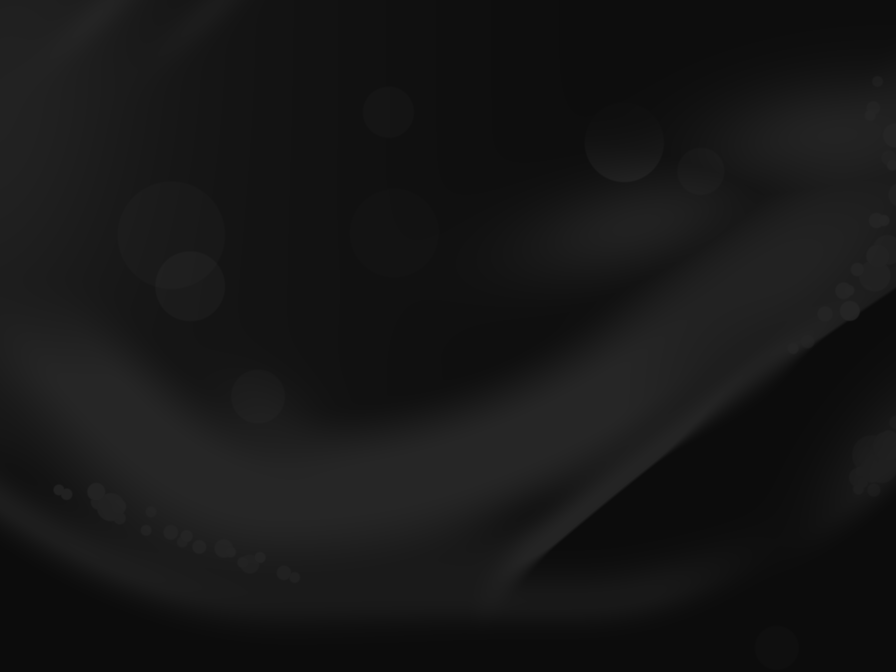
Reproduce this background procedurally as a WebGL 1 fragment shader.

```glsl
precision highp float;
uniform vec2 u_resolution;

float hash(float n) {
  return fract(sin(n * 12.9898) * 4375.85);
}

// Soft ellipse, turned by an angle
float glow(vec2 p, vec2 center, vec2 size, float angle) {
  vec2 d = p - center;
  float c = cos(angle), s = sin(angle);
  d = vec2(c * d.x + s * d.y, c * d.y - s * d.x) / size;
  return exp(-dot(d, d));
}

float disc(vec2 p, vec2 center, float radius) {
  float soft = 1.2 / u_resolution.y;
  return 1.0 - smoothstep(radius - soft, radius + soft, length(p - center));
}

// Bubbles of random size strewn along a quadratic curve
float bubbles(vec2 p, vec2 a, vec2 b, vec2 c, float spread, float seed) {
  float cover = 0.0;
  for (int i = 0; i < 20; i++) {
    float n = float(i) + seed;
    float t = float(i) / 19.0;
    vec2 center = mix(mix(a, b, t), mix(b, c, t), t);
    center += spread * (vec2(hash(n), hash(n + 31.7)) - 0.5);
    float size = 0.008 + 0.022 * pow(hash(n + 67.3), 2.0) * sin(3.14 * t);
    cover = max(cover, disc(p, center, size) * (0.5 + 0.5 * hash(n + 11.1)));
  }
  return cover;
}

void main() {
  vec2 p = gl_FragCoord.xy / u_resolution.y;
  p.x *= 1.33333 * u_resolution.y / u_resolution.x;

  // Dark backdrop, lighter toward the left
  float shade = mix(0.082, 0.05, smoothstep(0.1, 1.0, p.x));
  shade += 0.05 * glow(p, vec2(0.0, 0.83), vec2(0.2, 0.38), -0.2);
  shade += 0.03 * glow(p, vec2(0.16, 0.99), vec2(0.11, 0.025), 0.75);
  shade += 0.028 * glow(p, vec2(0.32, 0.99), vec2(0.11, 0.025), 0.75);

  // Clouds at the upper right
  float cloud = 0.085 * glow(p, vec2(1.23, 0.8), vec2(0.19, 0.085), 0.15);
  cloud = max(cloud, 0.08 * glow(p, vec2(0.95, 0.665), vec2(0.19, 0.075), 0.25));
  cloud = max(cloud, 0.075 * glow(p, vec2(1.16, 0.6), vec2(0.25, 0.11), 0.5));
  shade += cloud;

  // Hollow between the broad wave and the floor
  float leftRise = max(0.45 - p.x, 0.0);
  float rightRise = max(p.x - 0.85, 0.0);
  float floorLine = 0.085 + 0.75 * leftRise * leftRise + 0.95 * rightRise * rightRise;
  float aboveFloor = p.y - floorLine;
  float hollow = smoothstep(-0.04, 0.03, aboveFloor) * (1.0 - smoothstep(0.2, 0.4, p.y));
  shade = mix(shade, 0.102, hollow * smoothstep(0.0, 0.25, p.x));
  shade = mix(shade, 0.07, glow(p, vec2(0.03, 0.29), vec2(0.1, 0.035), -0.6));

  // Broad wave
  float side = p.x - 0.417;
  float bend = side < 0.0 ? 2.1 : 0.6;
  float slope = 2.0 * bend * side;
  float across = (p.y - 0.265 - bend * side * side) / sqrt(1.0 + slope * slope);
  float wave = 1.0 - smoothstep(0.025, 0.13, abs(across));
  wave *= 1.0 - smoothstep(0.42, 0.6, p.y) * (1.0 - smoothstep(0.3, 0.6, p.x));
  wave *= 1.0 - 0.6 * smoothstep(0.9, 1.15, p.x);
  shade = mix(shade, 0.15, wave);
  shade = mix(shade, 0.13, 0.6 * glow(p, vec2(0.4, 0.37), vec2(0.09, 0.06), -0.6));

  // Dark pocket, then the fold with its crisp lower edge
  shade = mix(shade, 0.06, 0.85 * glow(p, vec2(0.83, 0.24), vec2(0.12, 0.035), 0.3));
  float along = p.x - 0.73;
  float fold = (p.y - 0.106 - 0.88 * along + 0.18 * along * along) * 0.78;
  float ends = smoothstep(-0.04, 0.06, along);
  float blur = 0.003 + 0.025 * (1.0 - smoothstep(0.0, 0.1, along))
             + 0.03 * smoothstep(0.24, 0.4, along) * (1.0 - smoothstep(0.4, 0.5, along));
  float under = (1.0 - smoothstep(-blur, blur, fold)) * ends;
  float ray = exp(-pow((fold - 0.012) / 0.032, 2.0)) * ends;
  shade = mix(shade, 0.142, ray * (1.0 - 0.5 * smoothstep(0.4, 0.6, along)));
  float cavity = 0.046;
  cavity += 0.065 * glow(p, vec2(1.34, 0.32), vec2(0.17, 0.08), 0.9);
  cavity += 0.05 * exp(-pow((aboveFloor - 0.02) / 0.045, 2.0))
          * (1.0 - smoothstep(0.95, 1.2, p.x));
  shade = mix(shade, cavity, under);

  // Floor ridge and the darkness below it
  float ridge = exp(-pow((aboveFloor - 0.015) / 0.032, 2.0));
  shade = mix(shade, 0.125, 0.75 * ridge * (1.0 - smoothstep(0.1, 0.45, p.x)));
  shade = mix(shade, 0.046, 1.0 - smoothstep(-0.06, 0.012, aboveFloor));

  // Faint floating discs
  float lens = disc(p, vec2(0.578, 0.833), 0.038);
  lens += 0.9 * disc(p, vec2(0.255, 0.65), 0.08);
  lens += 1.5 * disc(p, vec2(0.283, 0.574), 0.052);
  lens += 0.5 * disc(p, vec2(0.587, 0.653), 0.066);
  lens += disc(p, vec2(0.384, 0.41), 0.04);
  lens += disc(p, vec2(1.043, 0.745), 0.035);
  lens += 0.7 * disc(p, vec2(1.156, 0.036), 0.033);
  lens += disc(p, vec2(0.929, 0.788), 0.059) * mix(2.8, 0.4, smoothstep(0.72, 0.83, p.y));
  shade += 0.016 * lens;

  // Bubble trails
  float foam = bubbles(p, vec2(0.1, 0.28), vec2(0.24, 0.19), vec2(0.44, 0.155), 0.035, 3.0);
  foam = max(foam, bubbles(p, vec2(1.2, 0.49), vec2(1.38, 0.62), vec2(1.3, 0.88), 0.04, 51.0));
  foam = max(foam, 0.5 * bubbles(p, vec2(1.29, 0.27), vec2(1.29, 0.32), vec2(1.34, 0.37), 0.03, 90.0));
  shade = mix(shade, max(shade, 0.15), 0.85 * foam);

  gl_FragColor = vec4(vec3(shade), 1.0);
}
```
